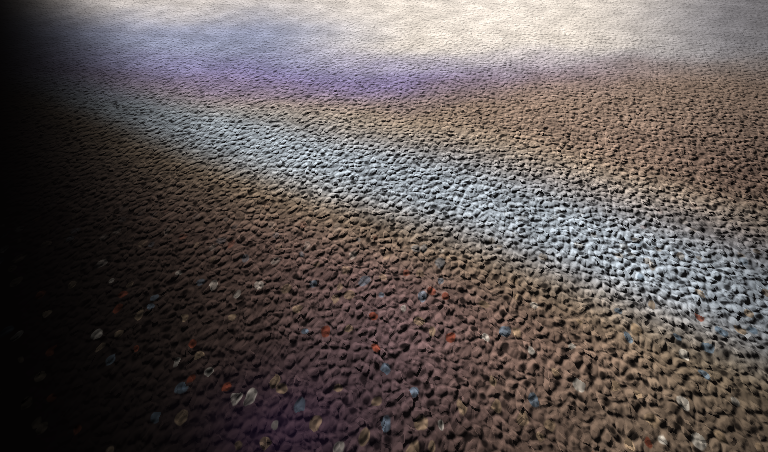
Give the GLSL for this texture, as a WebGL 2 fragment shader.

```glsl
#version 300 es
precision highp float;

uniform vec2 u_resolution;
out vec4 fragColor;

float hash(vec2 p) {
    vec3 q = fract(p.xyx * vec3(0.1031, 0.1030, 0.0973));
    q += dot(q, q.yzx + 33.33);
    return fract((q.x + q.y) * q.z);
}

// Cellular noise: distance to the nearest seed, and that seed's random id
vec2 cellular(vec2 p) {
    vec2 cell = floor(p);
    vec2 nearest = vec2(9.0, 0.0);
    for (int j = -1; j <= 1; j++) {
        for (int i = -1; i <= 1; i++) {
            vec2 c = cell + vec2(i, j);
            vec2 seed = c + 0.05 + 0.9 * vec2(hash(c), hash(c + 57.3));
            float d = length(p - seed);
            if (d < nearest.x) nearest = vec2(d, hash(c + 19.7));
        }
    }
    return nearest;
}

float layeredSines(vec2 p) {
    float sum = 0.0, amp = 0.5;
    for (int i = 0; i < 4; i++) {
        sum += amp * sin(p.x + 1.7 * sin(p.y)) * cos(p.y - 0.6 * p.x);
        p = mat2(1.5, 1.1, -1.1, 1.5) * p + 2.3;
        amp *= 0.55;
    }
    return sum;
}

// Flat-topped grains of varied height over a finer layer
float gravelHeight(vec2 p) {
    vec2 coarse = cellular(p);
    vec2 fine = cellular(p * 1.9 + 8.4);
    return (0.25 + 0.9 * coarse.y) * (1.0 - smoothstep(0.2, 0.8, coarse.x))
         + 0.4 * fine.y * (1.0 - smoothstep(0.1, 0.8, fine.x));
}

// Soft stripe across a coordinate
float band(float v, float centre, float halfWidth) {
    float d = (v - centre) / halfWidth;
    return exp(-d * d);
}

float blob(vec2 p, vec2 centre, vec2 radius) {
    vec2 d = (p - centre) / radius;
    return exp(-dot(d, d));
}

// Iridescent film; p runs right and down, both from 0 to 1
vec3 filmColour(vec2 p) {
    float x = p.x, v = p.y;
    vec3 brown = vec3(0.39, 0.31, 0.27);
    vec3 olive = vec3(0.46, 0.41, 0.33);
    vec3 steel = vec3(0.56, 0.60, 0.63);
    vec3 violet = vec3(0.48, 0.44, 0.60);
    vec3 cream = vec3(0.82, 0.78, 0.73);

    vec3 col = mix(brown, vec3(0.54, 0.46, 0.40), 1.0 - smoothstep(0.2, 0.55, v));
    col = mix(col, vec3(0.33, 0.26, 0.31), 0.5 * blob(p, vec2(0.48, 0.82), vec2(0.15, 0.28)));
    col = mix(col, olive, 0.6 * smoothstep(0.55, 0.95, x) * smoothstep(0.6, 0.9, v));

    // Diagonal steel stripe with tan fringes
    float centre = 0.14 + 0.51 * x + 0.015 * sin(x * 8.0);
    float halfWidth = 0.05 + 0.13 * x;
    col = mix(col, olive, 0.6 * band(v, centre + halfWidth, 0.08));
    col = mix(col, vec3(0.60, 0.54, 0.46), 0.6 * band(v, centre - halfWidth, 0.05));
    float stripe = abs(v - centre) / halfWidth;
    col = mix(col, steel, 0.92 * (1.0 - smoothstep(0.15, 1.25, stripe)));

    // Far sheen: violet pool, cream glare, cool right corner
    float farEdge = 0.20 + 0.025 * sin(x * 6.0 - 1.2);
    float sheen = 1.0 - smoothstep(farEdge - 0.07, farEdge + 0.045, v);
    vec3 far = mix(vec3(0.55, 0.57, 0.66), violet, smoothstep(0.08, 0.2, v));
    far = mix(far, cream, smoothstep(0.32, 0.55, x) * (1.0 - smoothstep(0.09, 0.19, v)));
    far = mix(far, cream, 0.8 * (1.0 - smoothstep(0.0, 0.08, v)));
    far = mix(far, vec3(0.58, 0.57, 0.58), smoothstep(0.72, 0.98, x));
    col = mix(col, far, sheen * (1.0 - 0.65 * smoothstep(0.5, 0.75, x) * smoothstep(0.1, 0.2, v)));
    return col + 0.09 * blob(p, vec2(0.62, 0.03), vec2(0.2, 0.12));
}

vec3 pebbleColour(float id) {
    vec3 col = mix(vec3(0.56, 0.47, 0.37), vec3(0.50, 0.23, 0.16), step(0.45, id));
    col = mix(col, vec3(0.36, 0.43, 0.49), step(0.62, id));
    return mix(col, vec3(0.74, 0.71, 0.66), step(0.86, id));
}

void main() {
    vec2 uv = gl_FragCoord.xy / u_resolution;
    float aspect = u_resolution.x / u_resolution.y;
    vec2 p = vec2(uv.x, 1.0 - uv.y);

    // Perspective ground plane
    float nearness = 1.45 - uv.y;
    vec2 ground = 70.0 * vec2((uv.x - 0.5) * aspect, 1.1) / nearness;
    ground += 0.5 * layeredSines(ground * 0.6);

    vec3 col = filmColour(p + 0.02 * layeredSines(p * vec2(14.0, 24.0)));
    col *= 1.0 + 0.12 * layeredSines(ground * 0.3);

    // Gravel lit from the far side: gentle highlights, deep crevices
    float relief = gravelHeight(ground) - gravelHeight(ground + vec2(-0.12, 0.32));
    float roughness = mix(0.14, 1.0, smoothstep(0.02, 0.45, p.y));
    float grain = cellular(ground * 1.3 + 31.0).y - 0.5;
    float shade = relief * (relief < 0.0 ? 1.6 : 0.75) + 0.2 * grain;
    col *= clamp(1.04 + roughness * shade, 0.1, 1.55);

    // Scattered pits
    vec2 pit = cellular(ground * vec2(0.5, 0.65) + 4.0);
    float pitMask = step(0.7, pit.y) * (1.0 - smoothstep(0.1, 0.32, pit.x));
    col *= 1.0 - 0.7 * pitMask * smoothstep(0.04, 0.3, p.y);

    // Shadow from the left, widening toward the viewer
    float light = pow(smoothstep(-0.05, 0.17 + 0.6 * p.y, p.x), 1.5);
    light *= 1.0 - 0.2 * smoothstep(0.75, 1.0, p.y);
    light *= 1.0 - 0.3 * smoothstep(0.8, 1.05, p.x);
    col = col * light + vec3(0.014, 0.010, 0.011);
    col += vec3(0.04, 0.02, 0.07) * blob(p, vec2(0.37, 0.95), vec2(0.1, 0.12));

    // Pebbles catch a little light within the shadow
    vec2 pebble = cellular(ground * 0.55 + 71.0);
    float size = 0.16 + 0.2 * fract(pebble.y * 91.0);
    float pebbleMask = step(0.78, pebble.y) * (1.0 - smoothstep(size, size + 0.1, pebble.x));
    vec3 stone = pebbleColour(fract(pebble.y * 37.0)) * (0.85 + 0.8 * relief) * sqrt(light);
    col = mix(col, stone, 0.75 * pebbleMask * smoothstep(0.4, 0.75, p.y));

    fragColor = vec4(clamp(col, 0.0, 1.0), 1.0);
}
```
